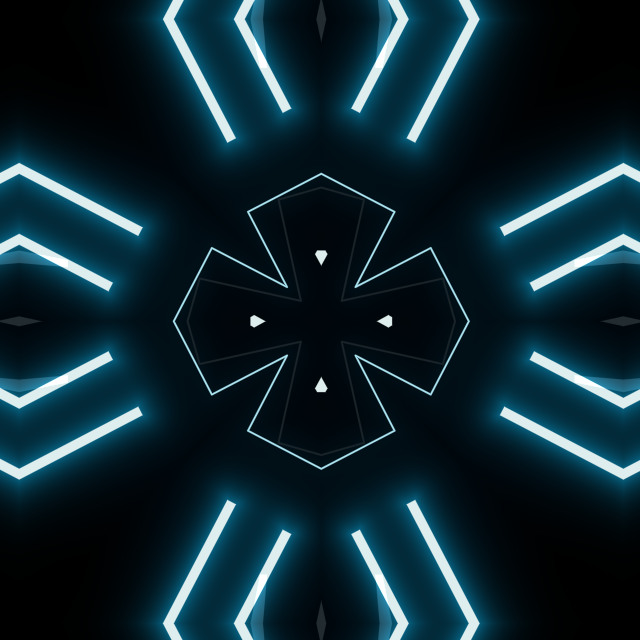
This background is drawn by a WebGL 1 fragment shader. Its source:

```glsl
precision highp float;
uniform vec2 u_resolution;

#define CENTER vec2(0.502, 0.498)
#define APEX 0.472
#define BAR_SLOPE 0.522
#define BAR_HALF 0.0076
#define LINE_HALF 0.0015
#define GLOW_REACH 0.027
#define BACK_COLOR vec3(0.0, 0.018, 0.035)
#define GLOW_COLOR vec3(0.02, 0.34, 0.44)
#define BAR_COLOR vec3(0.87, 0.93, 0.93)
#define EDGE_COLOR vec3(0.67, 0.89, 0.94)
#define FACET_COLOR vec3(0.13, 0.17, 0.19)

float pixel;

// Smooth coverage of a signed distance
float cover(float d) {
  return 1.0 - smoothstep(-0.75 * pixel, 0.75 * pixel, d);
}

float segment(vec2 p, vec2 a, vec2 b) {
  vec2 ab = b - a;
  return length(p - a - ab * clamp(dot(p - a, ab) / dot(ab, ab), 0.0, 1.0));
}

// Half of one cross arm: tip, shoulder, notch
float armOutline(vec2 p, vec2 tip, vec2 shoulder, vec2 notch) {
  return min(segment(p, tip, shoulder), segment(p, shoulder, notch));
}

// Square-ended bar running from start toward the mirrored apex
float chevron(vec2 p, vec2 start) {
  vec2 dir = normalize(vec2(1.0, BAR_SLOPE));
  vec2 r = p - start;
  vec2 d = vec2(-dot(r, dir), abs(dot(r, vec2(-dir.y, dir.x))) - BAR_HALF);
  return length(max(d, 0.0)) + min(max(d.x, d.y), 0.0);
}

// Small bright dart pointing to the center
float dart(vec2 p) {
  float point = (p.y - 0.55 * (p.x - 0.087)) * 0.876;
  float back = (p.y + 0.6 * (p.x - 0.105) - 0.0098) * 0.857;
  return max(max(point, back), p.x - 0.1107);
}

// Translucent sliver tucked under the inner chevron
float sliver(vec2 p) {
  float x = p.x - 0.396;
  float lower = 0.0846 + 0.085 * x - p.y;
  float upper = p.y - 0.0955 - 0.2 * x;
  return max(max(lower, upper), -x);
}

void main() {
  float size = min(u_resolution.x, u_resolution.y);
  pixel = 1.0 / size;
  vec2 uv = (gl_FragCoord.xy - 0.5 * u_resolution) / size + 0.5;

  // Eightfold mirror, then a fold about the chevron apex
  vec2 a = abs(uv - CENTER);
  vec2 p = vec2(max(a.x, a.y), min(a.x, a.y));
  vec2 q = vec2(APEX - abs(p.x - APEX), p.y);

  float outerBar = chevron(q, vec2(0.2825, 0.140));
  float innerBar = chevron(q, vec2(0.329, 0.0535));
  float cross = armOutline(p, vec2(0.2305, 0.0), vec2(0.171, 0.1145), vec2(0.0535));
  float facet = armOutline(p, vec2(0.209, 0.0), vec2(0.190, 0.0668), vec2(0.0319));

  // Dark base fading to black in the corners, with soft glows
  vec3 color = BACK_COLOR * (1.0 - smoothstep(0.22, 0.38, p.y));
  float barGlow = exp(-max(outerBar, 0.0) / GLOW_REACH)
                + exp(-max(innerBar, 0.0) / GLOW_REACH);
  color += GLOW_COLOR * barGlow;
  color += GLOW_COLOR * 0.12 * exp(-cross / 0.035);

  // Faint facets and end diamonds
  color = mix(color, FACET_COLOR, 0.75 * cover(facet - LINE_HALF));
  float diamond = (abs(p.x - APEX) * 0.22 + p.y - 0.0078) * 0.977;
  color = mix(color, FACET_COLOR, cover(diamond));

  // Bright outline, bars and darts
  color = mix(color, EDGE_COLOR, cover(cross - LINE_HALF));
  color = mix(color, BAR_COLOR, cover(min(outerBar, innerBar)));
  color = mix(color, BAR_COLOR, cover(dart(p)));
  color += FACET_COLOR * cover(sliver(q));

  gl_FragColor = vec4(min(color, 1.0), 1.0);
}
```
